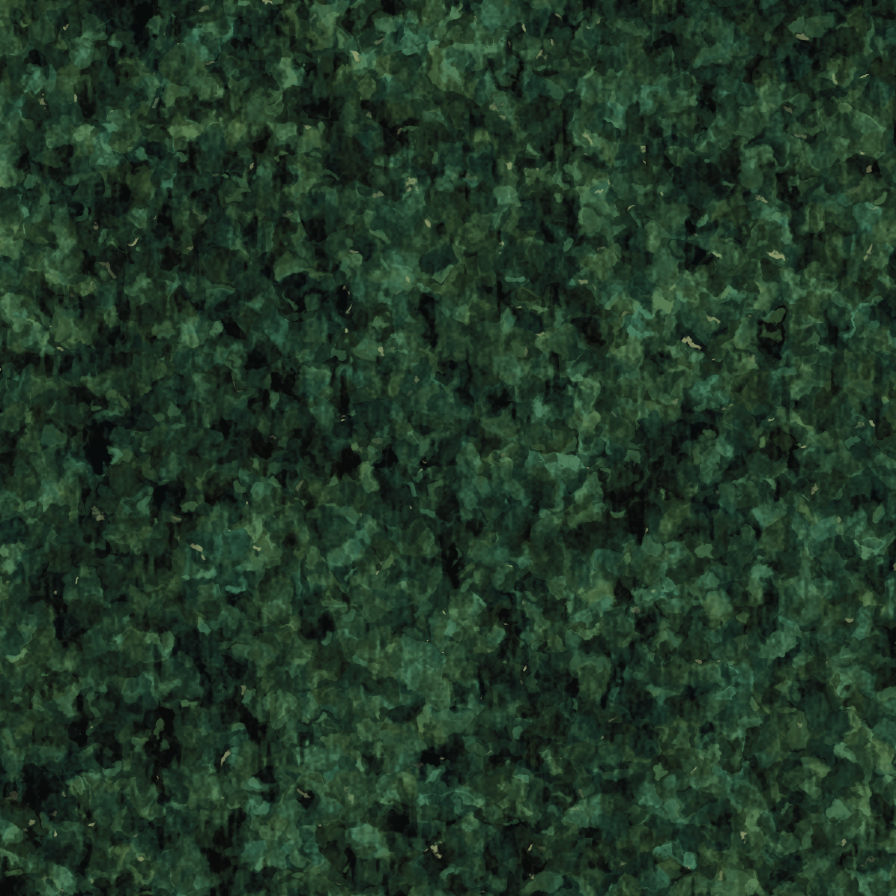
This texture is drawn by a Shadertoy shader. Its source:

```glsl
// Polished dark green granite: ragged mineral grains at several scales are
// summed into one tone, which a colour ramp turns into green. Sparse pale
// flakes, cream specks, hairlines and black pits are laid over the grains.

const vec3 PIT_BLACK   = vec3(0.03, 0.045, 0.04);
const vec3 SOOT_GREEN  = vec3(0.06, 0.08, 0.07);
const vec3 DEEP_GREEN  = vec3(0.09, 0.15, 0.11);
const vec3 BASE_GREEN  = vec3(0.11, 0.20, 0.14);
const vec3 MOSS_GREEN  = vec3(0.16, 0.27, 0.18);
const vec3 SAGE_GREEN  = vec3(0.21, 0.35, 0.24);
const vec3 PALE_GREEN  = vec3(0.31, 0.48, 0.34);
const vec3 CREAM       = vec3(0.62, 0.66, 0.46);

vec3 hash3(vec2 cell, float seed) {
    vec3 p = fract(vec3(cell.xyx + seed * 17.31) * vec3(0.1031, 0.1030, 0.0973));
    p += dot(p, p.yxz + 33.33);
    return fract((p.xxy + p.yzz) * p.zyx);
}

// Smooth value noise, centred on zero.
float noise(vec2 p, float seed) {
    vec2 cell = floor(p), f = fract(p);
    f = f * f * (3.0 - 2.0 * f);
    float low  = mix(hash3(cell, seed).x, hash3(cell + vec2(1, 0), seed).x, f.x);
    float high = mix(hash3(cell + vec2(0, 1), seed).x, hash3(cell + 1.0, seed).x, f.x);
    return mix(low, high, f.y) - 0.5;
}

float fbm(vec2 p, float seed) {
    float sum = 0.0, weight = 1.0;
    for (int i = 0; i < 4; i++) {
        sum += weight * noise(p, seed + float(i));
        p = mat2(1.6, 1.2, -1.2, 1.6) * p;
        weight *= 0.5;
    }
    return sum;
}

// Push a point around so that grain outlines turn ragged.
vec2 ragged(vec2 p, float frequency, float amount, float seed) {
    vec2 q = p * frequency;
    return p + amount * vec2(fbm(q, seed), fbm(q, seed + 9.0));
}

// Cellular grains: one random value per cell, blended at the borders.
vec2 grains(vec2 p, float sharpness, float seed) {
    vec2 cell = floor(p), sum = vec2(0);
    float total = 0.0;
    for (int y = -1; y <= 1; y++)
    for (int x = -1; x <= 1; x++) {
        vec2 id = cell + vec2(x, y);
        vec2 d = p - id - hash3(id, seed).xy;
        float weight = exp(-sharpness * dot(d, d));
        sum += weight * hash3(id, seed + 5.0).xy;
        total += weight;
    }
    return sum / max(total, 1e-20) - 0.5;
}

// Scattered blobs of random size: x is coverage, y a random value.
vec2 flakes(vec2 p, float density, float radius, float edge, float seed) {
    vec2 cell = floor(p), best = vec2(0);
    for (int y = -1; y <= 1; y++)
    for (int x = -1; x <= 1; x++) {
        vec2 id = cell + vec2(x, y);
        vec3 rnd = hash3(id, seed), kind = hash3(id, seed + 3.0);
        vec2 d = (p - id - rnd.xy) * mix(vec2(0.8, 1.3), vec2(1.2, 0.8), kind.y);
        float size = radius * mix(0.45, 1.0, kind.z);
        float cover = 1.0 - smoothstep(size - edge, size + edge, length(d));
        cover *= step(rnd.z, density);
        if (cover > best.x) best = vec2(cover, kind.x);
    }
    return best;
}

// Thin lines along the zero crossings of noise, broken into short pieces.
float hairlines(vec2 p, float seed) {
    float line = 1.0 - smoothstep(0.0, 0.07, abs(fbm(p * 24.0, seed)));
    return line * smoothstep(0.08, 0.3, noise(p * 38.0, seed + 6.0));
}

vec3 blend(vec3 below, vec3 above, float from, float to, float tone) {
    return mix(below, above, clamp((tone - from) / (to - from), 0.0, 1.0));
}

vec3 graniteRamp(float tone) {
    vec3 c = blend(PIT_BLACK, SOOT_GREEN, -2.3, -1.6, tone);
    c = blend(c, DEEP_GREEN, -1.6, -0.8, tone);
    c = blend(c, BASE_GREEN, -0.8, -0.08, tone);
    c = blend(c, MOSS_GREEN, -0.08, 0.63, tone);
    c = blend(c, SAGE_GREEN, 0.63, 1.3, tone);
    return blend(c, PALE_GREEN, 1.3, 2.1, tone);
}

void mainImage(out vec4 fragColor, in vec2 fragCoord) {
    vec2 uv = fragCoord / iResolution.y;
    vec2 p = ragged(uv, 55.0, 0.016, 1.0);

    // Grain tone, from broad clouds down to fine upright streaks.
    vec2 coarse = grains(p * 36.0, 22.0, 11.0);
    vec2 fine = grains(p * 78.0, 16.0, 23.0);
    float tone = 0.9 * fbm(uv * 6.0, 31.0) + 1.3 * noise(p * 20.0, 37.0);
    tone += 1.9 * coarse.x + 1.7 * fine.x;
    tone += 1.1 * noise(uv * vec2(230.0, 85.0), 41.0) + 0.8 * noise(uv * 300.0, 43.0);

    // Black pits, slightly taller than wide, and faint hairlines.
    float pit = noise(p * vec2(44.0, 27.0), 47.0) + 0.35 * noise(uv * vec2(190.0, 60.0), 53.0);
    tone -= 1.3 * smoothstep(0.2, 0.38, pit);
    tone += 0.7 * hairlines(uv, 59.0);

    // Pale flakes keep some of the tone beneath them.
    vec2 flake = flakes(p * 25.0, 0.13, 0.42, 0.07, 61.0);
    vec2 chip = flakes(p * 52.0, 0.12, 0.4, 0.1, 67.0);
    tone = mix(tone, 1.1 + 0.8 * flake.y + 0.3 * tone, 0.75 * flake.x);
    tone = mix(tone, 1.3 + 0.9 * chip.y + 0.2 * tone, 0.75 * chip.x);

    // Colour: grains lean towards olive or teal.
    vec3 color = graniteRamp(tone);
    float lean = clamp(0.5 + 0.6 * coarse.y + 0.5 * fine.y, 0.0, 1.0);
    color *= mix(vec3(1.14, 1.0, 0.88), vec3(0.84, 1.0, 1.1), lean);

    // Tiny cream specks.
    vec2 speck = flakes(p * 75.0, 0.035, 0.28, 0.12, 71.0);
    color = mix(color, CREAM, speck.x * mix(0.2, 0.8, speck.y));
    fragColor = vec4(color, 1.0);
}
```
